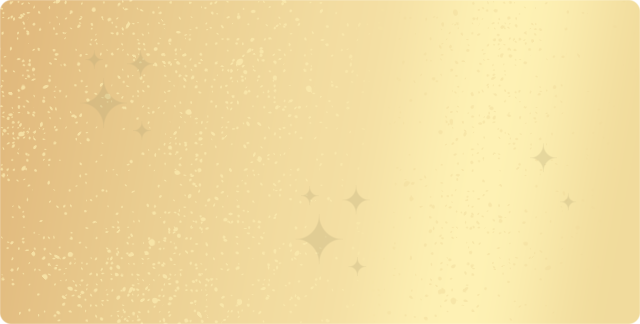
Give the GLSL for this background, as a Shadertoy shader.

```glsl
// A rounded golden foil card: a slightly tilted gradient with a pale sheen,
// scattered worn flecks and faint four-pointed sparkles. Flecks come from
// jittered grids thinned by a density field; sparkles are arc-sided distances.

float hash(vec2 p) {
    vec3 q = fract(vec3(p.xyx) * 0.1031);
    q += dot(q, q.yzx + 33.33);
    return fract((q.x + q.y) * q.z);
}

float noise(vec2 p) {
    vec2 i = floor(p), f = fract(p);
    f = f * f * (3.0 - 2.0 * f);
    return mix(mix(hash(i), hash(i + vec2(1, 0)), f.x),
               mix(hash(i + vec2(0, 1)), hash(i + vec2(1, 1)), f.x), f.y);
}

// Soft elliptical patch used to gather the flecks
float patchAt(vec2 uv, vec2 centre, vec2 size) {
    vec2 d = (uv - centre) / size;
    return exp(-dot(d, d));
}

// One layer of irregular flecks, at most one in each grid cell
float flecks(vec2 p, float cells, float density, float px) {
    vec2 g = p * cells, id = floor(g);
    vec2 jitter = vec2(hash(id + 3.7), hash(id + 71.3));
    vec2 d = fract(g) - mix(vec2(0.3), vec2(0.7), jitter);
    float a = 6.283 * hash(id + 19.1);
    d = mat2(cos(a), sin(a), -sin(a), cos(a)) * d;
    d.y *= 1.0 + 0.9 * hash(id + 5.9);
    float radius = 0.13 + 0.16 * hash(id + 41.7);
    radius *= 0.75 + 0.5 * noise(g * 4.0);
    float edge = px * cells;
    float shape = 1.0 - smoothstep(-edge, edge, length(d) - radius);
    return shape * step(hash(id + 11.3), density);
}

// Four-pointed star bounded by quarter circles
float sparkle(vec2 p, vec2 centre, float r, float px) {
    vec2 q = abs(p - centre) / vec2(1.0, 1.07);
    float d = max(r - length(q - r), max(q.x, q.y) - r);
    return 1.0 - smoothstep(-px, px, d);
}

// A large sparkle with three companions
float sparkleGroup(vec2 p, vec2 centre, float px) {
    float s = sparkle(p, centre, 0.071, px);
    s = max(s, sparkle(p, centre + vec2(-0.029, 0.134), 0.026, px));
    s = max(s, sparkle(p, centre + vec2(0.114, 0.121), 0.040, px));
    return max(s, sparkle(p, centre + vec2(0.118, -0.085), 0.026, px));
}

// Gold gradient along the tilted horizontal coordinate
vec3 goldFoil(float t) {
    vec3 c = mix(vec3(0.875, 0.71, 0.475), vec3(0.915, 0.80, 0.56), smoothstep(-0.12, 0.28, t));
    c = mix(c, vec3(0.955, 0.87, 0.635), smoothstep(0.16, 0.56, t));
    c = mix(c, vec3(0.995, 0.945, 0.705), smoothstep(0.52, 0.75, t));
    return mix(c, vec3(0.945, 0.86, 0.61), smoothstep(0.77, 1.0, t));
}

void mainImage(out vec4 fragColor, in vec2 fragCoord) {
    float px = 1.0 / iResolution.y;
    vec2 p = fragCoord * px;
    vec2 uv = fragCoord / iResolution.xy;
    float aspect = iResolution.x * px;

    vec3 color = goldFoil(uv.x - 0.09 * (uv.y - 0.5));

    // Where the foil is worn
    float wear = 0.05;
    wear += 0.55 * patchAt(uv, vec2(0.02, 0.57), vec2(0.06, 0.14));
    wear += 0.16 * patchAt(uv, vec2(0.08, 0.98), vec2(0.12, 0.16));
    wear += 0.24 * patchAt(uv, vec2(0.34, 0.82), vec2(0.13, 0.28));
    wear += 0.24 * patchAt(uv, vec2(0.24, 0.08), vec2(0.20, 0.22));
    wear += 0.10 * patchAt(uv, vec2(0.36, 0.45), vec2(0.12, 0.25));
    wear += 0.38 * patchAt(uv, vec2(0.77, 0.88), vec2(0.08, 0.20));
    wear += 0.18 * patchAt(uv, vec2(0.74, 0.30), vec2(0.08, 0.28));
    wear *= 0.35 + 1.3 * noise(p * 9.0);

    // Fine, medium and rare large flecks
    float worn = flecks(p, 62.0, wear, px);
    worn = max(worn, flecks(p + 4.3, 43.0, wear * 0.75, px));
    worn = max(worn, flecks(p + 9.1, 27.0, wear * 0.28, px));

    // Pale flecks on deep gold, faint tan flecks on the sheen
    float sheen = smoothstep(0.52, 0.66, uv.x);
    vec3 fleckColor = mix(vec3(0.985, 0.92, 0.68), vec3(0.945, 0.86, 0.61), sheen);
    color = mix(color, fleckColor, worn * mix(0.75, 0.5, sheen));

    // Sparkles
    float stars = sparkleGroup(p, vec2(0.320, 0.682), px);
    stars = max(stars, sparkleGroup(p, vec2(0.985, 0.262), px));
    stars = max(stars, sparkle(p, vec2(1.677, 0.513), 0.040, px));
    stars = max(stars, sparkle(p, vec2(1.754, 0.377), 0.023, px));
    color = mix(color, vec3(0.70, 0.64, 0.45), 0.28 * stars);

    // Rounded card corners on white
    vec2 halfSize = 0.5 * vec2(aspect, 1.0);
    vec2 q = abs(p - halfSize) - halfSize + 0.036;
    float card = length(max(q, 0.0)) - 0.036;
    color = mix(color, vec3(1.0), smoothstep(-px, px, card));

    fragColor = vec4(color, 1.0);
}
```
